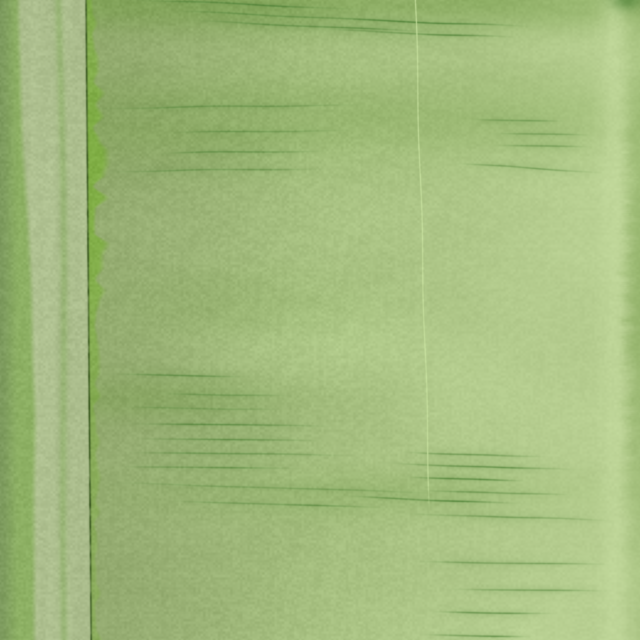
Reproduce this texture procedurally as a WebGL 2 fragment shader.

```glsl
#version 300 es
precision highp float;
// Pale green stained paper with a lighter bound strip along its left side.
// Broad washes of colour come first, then looped feathered streaks, a ragged
// fringe at the seam, a thin scratch and fine fibrous grain.

#define LIGHT_GREEN vec3(0.74, 0.83, 0.59)
#define MID_GREEN vec3(0.65, 0.75, 0.50)
#define SHADE_GREEN vec3(0.58, 0.67, 0.44)
#define STAIN_GREEN vec3(0.47, 0.62, 0.30)
#define STREAK_GREEN vec3(0.34, 0.53, 0.24)
#define STRIP_PALE vec3(0.68, 0.75, 0.56)
#define FRINGE_GREEN vec3(0.48, 0.69, 0.22)
#define STREAK_WIDTH 0.0017
#define STREAK_HALO 0.007
#define GRAIN 0.045

uniform vec2 u_resolution;
out vec4 fragColor;

float hash(vec2 p) {
  return fract(sin(dot(p, vec2(127.1, 311.7))) * 43758.5453);
}

float noise(vec2 p) {
  vec2 i = floor(p), f = fract(p);
  f = f * f * (3.0 - 2.0 * f);
  return mix(mix(hash(i), hash(i + vec2(1, 0)), f.x),
             mix(hash(i + vec2(0, 1)), hash(i + vec2(1, 1)), f.x), f.y);
}

float fbm(vec2 p) {
  float sum = 0.0, amp = 0.5;
  for (int i = 0; i < 4; i++) {
    sum += amp * noise(p);
    p = p * 2.03 + 17.3;
    amp *= 0.5;
  }
  return sum;
}

float bell(float d, float w) { return exp(-d * d / (w * w)); }

// Soft oval patch, 1 at its centre
float patchAt(vec2 p, vec2 centre, vec2 radius) {
  vec2 d = (p - centre) / radius;
  return exp(-dot(d, d));
}

// A group of tapered streaks spread over the ranges xs and ys
float streaks(vec2 p, vec2 xs, vec2 ys, int count, float slope, float seed) {
  float sum = 0.0;
  float wobble = 0.004 * (noise(vec2(p.x * 9.0, seed)) - 0.5);
  for (int i = 0; i < count; i++) {
    float r = hash(vec2(float(i), seed)), s = hash(vec2(seed, float(i) + 3.0));
    float y = mix(ys.x, ys.y, (float(i) + 0.35 + 0.3 * r) / float(count));
    float a = mix(xs.x, xs.y, 0.35 * r), b = mix(xs.y, xs.x, 0.35 * s);
    float t = (p.x - a) / (b - a);
    float taper = smoothstep(0.0, 0.35, t) * (1.0 - smoothstep(0.6, 1.0, t));
    float d = p.y - y - slope * (p.x - 0.5 * (xs.x + xs.y)) - wobble;
    float core = bell(d, STREAK_WIDTH) * (0.45 + 0.4 * s);
    sum += taper * (core + 0.22 * exp(-abs(d) / STREAK_HALO));
  }
  return sum * (0.55 + 0.6 * noise(vec2(p.x * 14.0, p.y * 160.0)));
}

vec3 sheet(vec2 p, float seam) {
  // Side-to-side wash, growing lighter to the right
  vec3 col = mix(SHADE_GREEN, MID_GREEN, smoothstep(0.12, 0.55, p.x));
  col = mix(col, LIGHT_GREEN, 0.85 * smoothstep(0.4, 0.96, p.x));
  col += 0.07 * (fbm(p * vec2(4.0, 8.0)) - 0.47);

  // Broad stains
  float stain = 0.75 * bell(p.y, 0.045) * (1.0 - 0.3 * p.x);
  stain += 0.38 * patchAt(p, vec2(0.32, 0.19), vec2(0.45, 0.075));
  stain += 0.25 * patchAt(p, vec2(0.82, 0.18), vec2(0.25, 0.07));
  stain += 0.22 * patchAt(p, vec2(0.36, 0.48), vec2(0.22, 0.06));
  stain += 0.35 * patchAt(p, vec2(0.20, 0.62), vec2(0.22, 0.035));
  stain += 0.22 * patchAt(p, vec2(0.55, 0.77), vec2(0.40, 0.04));
  stain *= 0.7 + 0.6 * fbm(p * vec2(5.0, 28.0));
  col = mix(col, STAIN_GREEN, clamp(stain, 0.0, 0.8));
  col += 0.035 * patchAt(p, vec2(0.48, 0.55), vec2(0.2, 0.06));

  // Streak groups, from top to bottom
  float ink = streaks(p, vec2(0.13, 0.75), vec2(0.003, 0.045), 3, 0.04, 1.0);
  ink += streaks(p, vec2(0.45, 0.97), vec2(0.030, 0.065), 2, 0.05, 2.0);
  ink += streaks(p, vec2(0.12, 0.62), vec2(0.155, 0.285), 4, -0.01, 3.0);
  ink += streaks(p, vec2(0.70, 0.93), vec2(0.180, 0.235), 3, 0.02, 4.0);
  ink += streaks(p, vec2(0.58, 0.99), vec2(0.245, 0.270), 1, 0.05, 5.0);
  ink += streaks(p, vec2(0.12, 0.48), vec2(0.575, 0.650), 3, 0.025, 6.0);
  ink += streaks(p, vec2(0.14, 0.60), vec2(0.655, 0.745), 4, 0.01, 7.0);
  ink += streaks(p, vec2(0.52, 0.98), vec2(0.700, 0.815), 6, 0.045, 8.0);
  ink += streaks(p, vec2(0.15, 0.72), vec2(0.755, 0.800), 2, 0.03, 9.0);
  ink += streaks(p, vec2(0.55, 0.98), vec2(0.860, 1.010), 4, 0.01, 10.0);
  col = mix(col, STREAK_GREEN, clamp(ink * 0.75, 0.0, 0.85));

  // Bright right margin with a ragged green rim and a dark top corner
  col = mix(col, LIGHT_GREEN + 0.025, 0.6 * bell(p.x - 0.96, 0.022));
  float ragged = 0.985 + 0.025 * (fbm(p * vec2(20.0, 70.0)) - 0.5);
  float rim = smoothstep(ragged - 0.02, ragged + 0.015, p.x);
  col = mix(col, STAIN_GREEN, rim * (0.1 + 0.4 * bell(p.y - 0.45, 0.32)));
  col = mix(col, STREAK_GREEN, 0.75 * patchAt(p, vec2(0.98, 0.0), vec2(0.025, 0.016)));

  // Ragged fringe beside the seam
  float reach = 0.006 + 0.022 * noise(vec2(3.0, p.y * 55.0)) * (0.5 + bell(p.y - 0.27, 0.25));
  float fringe = 1.0 - smoothstep(reach * 0.6, reach + 0.003, p.x - seam);
  col = mix(col, FRINGE_GREEN, fringe * (0.35 + 0.4 * bell(p.y - 0.28, 0.3)));

  // Thin pale scratch
  float scratch = 0.649 + 0.028 * p.y + 0.001 * sin(p.y * 23.0);
  float line = bell(p.x - scratch, 0.0014) * (1.0 - smoothstep(0.74, 0.81, p.y));
  return mix(col, vec3(0.78, 0.88, 0.62), 0.65 * line);
}

vec3 strip(vec2 p) {
  vec3 col = STRIP_PALE + 0.035 * (noise(vec2(p.x * 75.0, p.y * 3.0)) - 0.5);
  float band = mix(0.022, 0.046, smoothstep(0.0, 0.65, p.y)) + 0.003 * noise(vec2(1.0, p.y * 9.0));
  float side = 1.0 - smoothstep(band, band + 0.012, p.x);
  col = mix(col, vec3(0.53, 0.68, 0.36), 0.85 * side);
  col = mix(col, vec3(0.47, 0.58, 0.36), 0.75 * (1.0 - smoothstep(0.0, 0.033, p.x)));
  float vein = 0.091 + 0.013 * p.y + 0.004 * sin(p.y * 5.0);
  return mix(col, vec3(0.54, 0.68, 0.39), 0.55 * bell(p.x - vein, 0.006));
}

void main() {
  vec2 p = gl_FragCoord.xy / u_resolution;
  p.y = 1.0 - p.y; // y runs downwards from the top edge
  float pixel = 1.0 / u_resolution.x;
  float seam = 0.1345 + 0.008 * p.y;

  vec3 col = mix(strip(p), sheet(p, seam), smoothstep(-pixel, pixel, p.x - seam));
  float dark = 0.45 + 0.45 * noise(vec2(5.0, p.y * 90.0));
  col = mix(col, vec3(0.22, 0.34, 0.12), dark * bell(p.x - seam, 0.0018));

  // Paper grain
  float grain = noise(p * 260.0) + 0.6 * noise(p * vec2(110.0, 190.0)) - 0.8;
  col += GRAIN * grain * (1.0 - 0.5 * smoothstep(0.4, 1.0, p.x));
  fragColor = vec4(clamp(col, 0.0, 1.0), 1.0);
}
```
